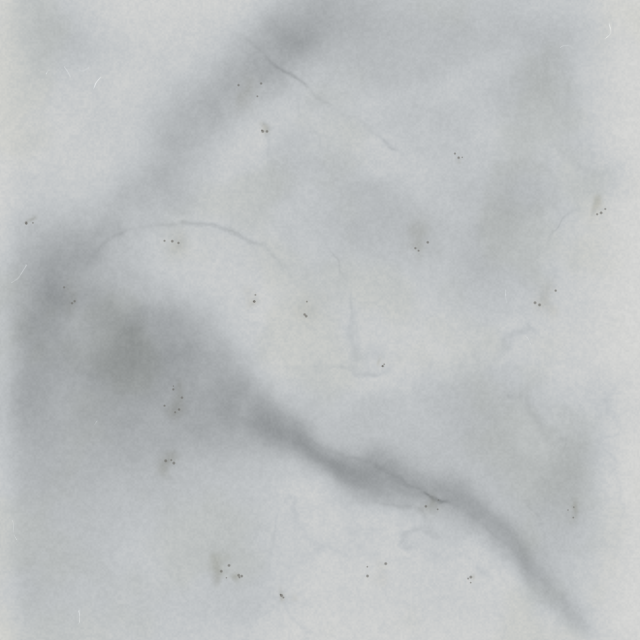
Give the GLSL for this texture, as a WebGL 1 fragment shader.

```glsl
precision highp float;
// Pale grey marble slab with soft diagonal clouds, fine veins, stains and scratches.
uniform vec2 u_resolution;

float hash(vec2 p) {
  vec3 q = fract(vec3(p.xyx) * 0.1031);
  q += dot(q, q.yzx + 33.33);
  return fract((q.x + q.y) * q.z);
}

vec2 hash2(float n) {
  return vec2(hash(vec2(n, 3.7)), hash(vec2(n, 41.3)));
}

float noise(vec2 p) {
  vec2 i = floor(p), f = fract(p);
  f = f * f * f * (f * (f * 6.0 - 15.0) + 10.0);
  return mix(mix(hash(i), hash(i + vec2(1, 0)), f.x),
             mix(hash(i + vec2(0, 1)), hash(i + vec2(1, 1)), f.x), f.y);
}

float fbm(vec2 p) {
  float sum = 0.0, amp = 0.5;
  for (int i = 0; i < 5; i++) {
    sum += amp * noise(p);
    p = mat2(0.8, 0.6, -0.6, 0.8) * p * 2.03 + 7.3;
    amp *= 0.5;
  }
  return sum / 0.97;
}

float bell(float d, float width) {
  return exp(-d * d / (width * width));
}

float segment(vec2 p, vec2 a, vec2 b) {
  vec2 ab = b - a;
  return length(p - a - ab * clamp(dot(p - a, ab) / dot(ab, ab), 0.0, 1.0));
}

void main() {
  vec2 uv = gl_FragCoord.xy / u_resolution;
  float pixel = 1.0 / min(u_resolution.x, u_resolution.y);
  vec2 bend = vec2(fbm(uv * 4.0 + 3.0), fbm(uv * 4.0 + 19.0)) - 0.5;
  vec2 p = uv + 0.14 * bend;
  float mottle = fbm(uv * 9.0 + 50.0);

  // Broad clouds: the falling main band, the rising band and the hazy right side
  float cloud = smoothstep(0.36, 0.72, fbm(p * vec2(3.4, 3.8) + 11.0));
  float fall = p.y - 0.44 + 0.48 * p.x * p.x;
  float mainBand = bell(fall, mix(0.13, 0.033, smoothstep(0.1, 0.55, p.x)));
  float rise = bell(segment(p, vec2(0.08, 0.56), vec2(0.26, 0.71)), 0.05)
             + bell(segment(p, vec2(0.29, 0.80), vec2(0.54, 1.02)), 0.06);
  float haze = bell(segment(p, vec2(0.48, 0.66), vec2(0.74, 0.59)), 0.09)
             + bell(segment(p, vec2(0.82, 0.86), vec2(0.96, 0.76)), 0.06)
             + bell(length(p - vec2(0.9, 0.24)), 0.06);
  float light = 0.797 - 0.065 * cloud;
  light -= (0.125 * mainBand + 0.085 * rise + 0.05 * haze) * (0.5 + mottle);
  light += 0.035 * bell(length(p - vec2(0.3, 0.14)), 0.2);
  light -= 0.035 * (mottle - 0.5);

  // Fine broken veins
  float broken = smoothstep(0.42, 0.68, fbm(uv * 11.0 + 80.0));
  vec2 v = uv + 0.045 * bend + 0.012 * (fbm(uv * 28.0) - 0.5);
  float crack = bell(v.y - 0.44 + 0.48 * v.x * v.x, 0.0045)
              * smoothstep(0.48, 0.57, v.x) * smoothstep(0.92, 0.66, v.x);
  float upper = segment(v, vec2(0.36, 0.96), vec2(0.63, 0.76));
  float arch = abs(length((v - vec2(0.29, 0.47)) * vec2(1.0, 1.1)) - 0.2);
  float archSpan = smoothstep(0.55, 0.64, v.y);
  float web = abs(fbm(p * 3.2 + 31.0) - 0.5);
  float veins = 0.10 * crack + 0.065 * bell(upper, 0.0035) + 0.045 * bell(arch, 0.004) * archSpan;
  veins += 0.03 * bell(web, 0.012) * smoothstep(0.25, 0.6, uv.x);
  light -= veins * (0.25 + broken);

  // Brownish stains holding tiny dark specks
  float stain = 0.0, speck = 0.0;
  for (int i = 0; i < 22; i++) {
    float n = float(i);
    vec2 centre = 0.04 + 0.92 * hash2(n + 5.0);
    float size = mix(0.007, 0.026, pow(hash(vec2(n, 9.0)), 2.0));
    vec2 d = uv - centre + 0.025 * (vec2(noise(uv * 45.0), noise(uv * 45.0 + 8.0)) - 0.5);
    stain += bell(length(d * vec2(1.25, 0.8)), size) * mix(0.3, 1.0, hash(vec2(n, 77.0)));
    for (int j = 0; j < 3; j++) {
      vec2 dotAt = centre + 2.2 * size * (hash2(n * 3.0 + float(j) + 90.0) - 0.5);
      float radius = mix(0.0007, 0.0021, hash(vec2(n, float(j) + 15.0)));
      speck += 0.6 * smoothstep(radius + pixel, radius - pixel, length(uv - dotAt));
    }
  }
  stain *= 0.45 + mottle;

  // Pale hairline scratches, mostly near the left edge
  float scratch = 0.0;
  for (int i = 0; i < 12; i++) {
    float n = float(i) + 200.0;
    vec2 start = hash2(n) * vec2(i < 7 ? 0.16 : 1.0, 1.0);
    vec2 along = (hash2(n + 40.0) - 0.5) * vec2(0.035, 0.06);
    vec2 wobble = 0.012 * (vec2(noise(uv * 60.0), noise(uv * 60.0 + 5.0)) - 0.5);
    scratch += bell(segment(uv + wobble, start, start + along), 0.0011) * noise(uv * 120.0);
  }

  // Worn bright borders, crystal grain and colour
  float side = bell(1.0 - uv.x, 0.075) + 0.7 * bell(uv.x, 0.028);
  float border = side + 0.35 * (bell(uv.y, 0.04) + bell(1.0 - uv.y, 0.035));
  light = mix(light, 0.84, clamp(border * 0.8, 0.0, 0.85));
  light += 0.022 * (noise(uv * 330.0) - 0.5) + 0.018 * (noise(uv * 150.0) - 0.5);
  float warmth = smoothstep(0.76, 0.84, light);
  vec3 colour = light + mix(vec3(-0.013, 0.002, 0.011), vec3(0.0, 0.003, -0.003), warmth);
  colour -= vec3(0.075, 0.08, 0.10) * min(stain, 1.3);
  colour -= vec3(0.012, 0.012, 0.022) * smoothstep(0.52, 0.72, fbm(uv * 6.0 + 140.0));
  colour = mix(colour, vec3(0.40, 0.39, 0.37), min(speck, 0.75));
  colour += 0.10 * min(scratch, 1.0);
  gl_FragColor = vec4(clamp(colour, 0.0, 1.0), 1.0);
}
```
